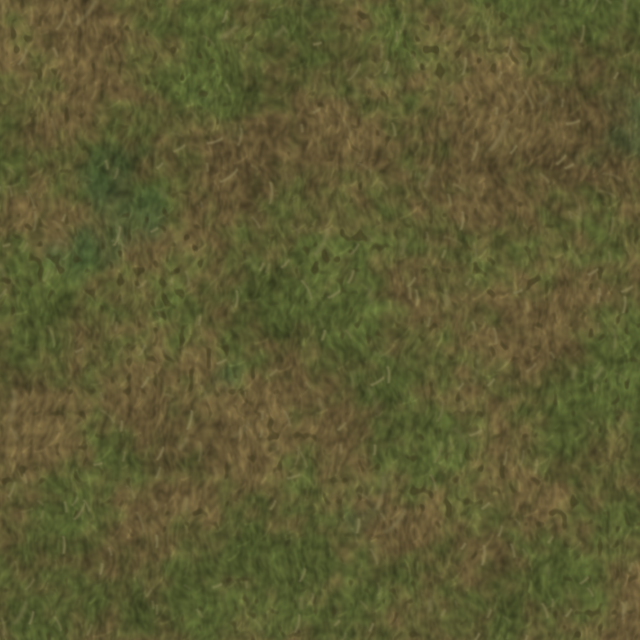
A Shadertoy shader for this texture:

```glsl
const vec3 DRY_GRASS = vec3(0.405, 0.348, 0.215);
const vec3 FRESH_GRASS = vec3(0.318, 0.358, 0.180);
const vec3 COOL_GRASS = vec3(0.255, 0.335, 0.195);
const vec3 STRAW = vec3(0.580, 0.545, 0.375);
const vec3 SOIL = vec3(0.225, 0.205, 0.110);

const float PATCH_SCALE = 4.5;
const float GRAIN_SCALE = 52.0;
const float GRAIN_CONTRAST = 0.44;
const float TONE_CONTRAST = 0.20;
const float BLADE_CELLS = 42.0;
const float STRAW_CELLS = 24.0;
const float BLADE_DENSITY = 0.65;
const float STRAW_DENSITY = 0.17;
const float BLADE_SPREAD = 1.5;
const float TAU = 6.2832;

vec2 hash22(vec2 p) {
    vec3 q = fract(p.xyx * vec3(0.1031, 0.1030, 0.0973));
    q += dot(q, q.yzx + 33.33);
    return fract((q.xx + q.yz) * q.zy);
}

float cornerSlope(vec2 cell, vec2 offset) {
    float angle = TAU * hash22(cell + 57.0).x;
    return dot(vec2(cos(angle), sin(angle)), offset);
}

float gradientNoise(vec2 p) {
    vec2 i = floor(p), f = fract(p);
    vec2 u = f * f * f * (f * (f * 6.0 - 15.0) + 10.0);
    vec2 e = vec2(1.0, 0.0);
    float low = mix(cornerSlope(i, f), cornerSlope(i + e, f - e), u.x);
    float high = mix(cornerSlope(i + e.yx, f - e.yx), cornerSlope(i + 1.0, f - 1.0), u.x);
    return mix(low, high, u.y);
}

float fbm(vec2 p) {
    float sum = 0.0, amplitude = 1.0;
    for (int octave = 0; octave < 4; octave++) {
        sum += amplitude * gradientNoise(p);
        p = mat2(1.6, 1.2, -1.2, 1.6) * p + 13.7;
        amplitude *= 0.62;
    }
    return sum;
}

// Soft tapered strokes, one at most per cell, leaning around the vertical
float blades(vec2 p, float cells, float density, float seed) {
    vec2 home = floor(p * cells);
    float cover = 0.0;
    for (int y = -1; y <= 1; y++) {
        for (int x = -1; x <= 1; x++) {
            vec2 cell = home + vec2(x, y);
            vec2 place = hash22(cell + seed);
            vec2 shape = hash22(cell + seed + 101.0);
            vec2 kind = hash22(cell + seed + 211.0);
            float lean = (shape.x + kind.y - 1.0) * BLADE_SPREAD;
            vec2 axis = vec2(sin(lean), cos(lean));
            vec2 d = p * cells - cell - place;
            float halfLength = mix(0.15, 0.60, shape.y * shape.y);
            float along = dot(d, axis);
            float across = dot(d, vec2(axis.y, -axis.x)) + 0.25 * along * along;
            float beyond = max(abs(along) - halfLength, 0.0);
            float stroke = exp(-(across * across + beyond * beyond) / 0.012);
            cover = max(cover, stroke * step(kind.x, density) * mix(0.35, 1.0, kind.y));
        }
    }
    return cover;
}

// Fine tufts, stretched upwards and tilted by a slow drift
float turfGrain(vec2 p) {
    vec2 q = p;
    q.x += 0.018 * gradientNoise(p * 9.0) + 0.006 * gradientNoise(p * 28.0);
    float coarse = gradientNoise(q * GRAIN_SCALE * vec2(0.65, 0.5));
    float medium = gradientNoise(q * GRAIN_SCALE * vec2(1.5, 0.95) + 31.0);
    float fine = gradientNoise(q * GRAIN_SCALE * vec2(2.7, 1.8) + 71.0);
    return 0.40 * coarse + 0.62 * medium + 0.42 * fine;
}

void mainImage(out vec4 fragColor, in vec2 fragCoord) {
    vec2 p = fragCoord / iResolution.y;

    // Dry, fresh and cool patches
    float dryness = fbm(p * PATCH_SCALE + 3.0) + 0.35 * gradientNoise(p * 38.0);
    vec3 color = mix(FRESH_GRASS, DRY_GRASS, smoothstep(-0.55, 0.45, dryness));
    float coolness = fbm(p * 3.2 + 47.0);
    color = mix(color, COOL_GRASS, 0.65 * smoothstep(0.30, 0.75, coolness));

    // Light and dark turf
    float grain = turfGrain(p);
    float tone = gradientNoise(p * 6.0 + 19.0) + 0.7 * gradientNoise(p * 17.0 + 5.0);
    color *= 0.98 + GRAIN_CONTRAST * grain + TONE_CONTRAST * tone;

    // Shaded gaps down to the soil
    float gaps = gradientNoise(p * vec2(72.0, 58.0) + 83.0) + 0.4 * tone;
    color = mix(color, SOIL, 0.55 * smoothstep(0.28, 0.65, gaps));

    // Common faint blades and a few pale straws
    float faint = blades(p, BLADE_CELLS, BLADE_DENSITY, 7.0);
    float pale = blades(p, STRAW_CELLS * 1.6, STRAW_DENSITY, 307.0);
    float longStraw = blades(p, STRAW_CELLS, 0.4 * STRAW_DENSITY, 509.0);
    color = mix(color, color * 1.22 + 0.012, 0.55 * faint);
    color = mix(color, STRAW, 0.50 * pale);
    color = mix(color, STRAW, 0.40 * longStraw);

    fragColor = vec4(clamp(color, 0.0, 1.0), 1.0);
}
```
